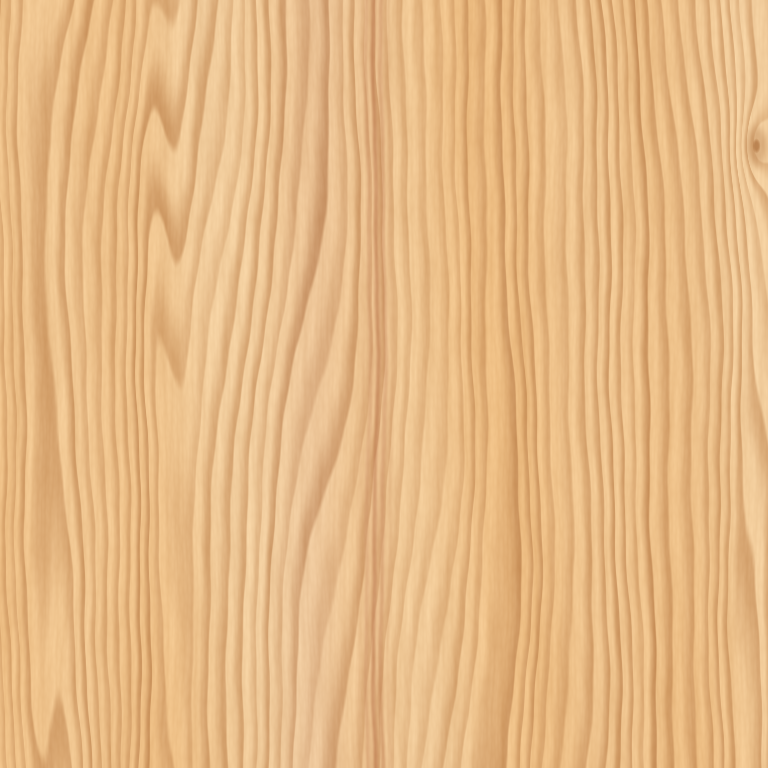
Reproduce this texture procedurally as a WebGL 1 fragment shader.

```glsl
precision highp float;
uniform vec2 u_resolution;

const vec3 PALE = vec3(0.945, 0.800, 0.610);
const vec3 HONEY = vec3(0.928, 0.740, 0.510);
const vec3 LATEWOOD = vec3(0.765, 0.540, 0.330);
const vec3 ROSE = vec3(0.760, 0.510, 0.340);
const vec3 KNOT = vec3(0.640, 0.390, 0.190);

float hash(float n) {
  return fract(sin(n * 12.9898) * 43758.547);
}

vec2 hash2(vec2 c) {
  vec2 k = vec2(dot(c, vec2(127.1, 311.7)), dot(c, vec2(269.5, 183.3)));
  return fract(sin(k) * 43758.547);
}

// Distance to the nearest scattered point
float cellular(vec2 p) {
  vec2 cell = floor(p);
  vec2 local = p - cell;
  float nearest = 2.0;
  for (int j = -1; j <= 1; j++) {
    for (int i = -1; i <= 1; i++) {
      vec2 offset = vec2(float(i), float(j));
      vec2 delta = offset + hash2(cell + offset) - local;
      nearest = min(nearest, dot(delta, delta));
    }
  }
  return sqrt(nearest);
}

// Small sideways wander of the grain along its length
float wander(vec2 p) {
  return 0.0045 * sin(p.y * 8.3 + p.x * 13.0)
       + 0.0016 * sin(p.y * 23.0 - p.x * 31.0 + 1.7)
       + 0.0006 * sin(p.y * 61.0 + p.x * 83.0);
}

// Slows the ring count near a meandering line, opening long arches
float arch(vec2 p, float center, float width, float strength) {
  float meander = 0.012 * sin(4.0 * p.y + 30.0 * center);
  float d = (p.x - center - meander) / width;
  float swell = 0.85 + 0.30 * sin(5.0 * p.y + 20.0 * center);
  return -strength * swell * d * exp(-d * d);
}

float ringPhase(vec2 p, float knotDistance) {
  vec2 q = vec2(p.x + wander(p), p.y);
  float phase = 49.0 * q.x + 1.7 * sin(2.4 * q.y + 5.0 * q.x);
  phase += 0.45 * sin(37.0 * q.x - 1.1 * sin(1.7 * q.y + 4.0 * q.x) + 0.8);
  phase += 0.40 * sin(11.0 * q.x + 3.6 * q.y + 4.0);
  phase += arch(q, 0.06, 0.034, 1.9) + arch(q, 0.215, 0.030, 1.7);
  phase += arch(q, 0.64, 0.036, 2.0) + arch(q, 0.985, 0.030, 1.6);
  return phase + 1.6 * exp(-knotDistance * knotDistance);
}

// Slow darkening followed by a crisp return to pale wood
float ringShade(float phase) {
  float t = fract(phase);
  float dark = smoothstep(0.22, 0.84, t) * (1.0 - smoothstep(0.85, 0.98, t));
  return dark * mix(0.45, 1.0, hash(floor(phase)));
}

float broadTone(vec2 p) {
  return 0.5 + 0.30 * sin(9.0 * p.x + 1.3 * sin(2.0 * p.y) + 0.6)
             + 0.25 * sin(27.0 * p.x + 1.6 * p.y + 2.0);
}

float band(float x, float center, float width) {
  float d = (x - center) / width;
  return exp(-d * d);
}

void main() {
  vec2 p = gl_FragCoord.xy / u_resolution;
  float knotDistance = length((p - vec2(0.985, 0.81)) / vec2(0.024, 0.045));
  float grainX = p.x + 0.6 * wander(p);

  // Growth rings over a drifting base tone
  float tone = clamp(broadTone(p), 0.0, 1.0);
  float shade = ringShade(ringPhase(p, knotDistance));
  vec3 color = mix(PALE, HONEY, tone);
  color = mix(color, LATEWOOD, shade * mix(0.66, 0.92, tone));

  // Rosy striped seam and its pale, greyer neighbour
  float stripes = 0.42 + 0.24 * sin(grainX * 620.0);
  color = mix(color, ROSE, stripes * band(grainX, 0.49, 0.015));
  color += vec3(-0.012, -0.004, 0.026) * band(grainX, 0.41, 0.05);

  // Long fibres and short pores
  vec2 fibre = vec2(grainX, p.y);
  float coarse = cellular(fibre * vec2(65.0, 2.0)) - 0.5;
  float fine = cellular(fibre * vec2(190.0, 11.0) + 7.0) - 0.5;
  float pores = cellular(fibre * vec2(240.0, 70.0) + 19.0) - 0.5;
  float fibres = 0.050 * coarse + 0.040 * fine + 0.022 * pores;
  color -= vec3(0.7, 0.95, 1.05) * fibres;

  // Knot core with a softer halo
  float core = 0.7 * (1.0 - smoothstep(0.08, 0.34, knotDistance));
  float halo = 0.3 * (1.0 - smoothstep(0.30, 0.80, knotDistance));
  color = mix(color, KNOT, max(core, halo));

  gl_FragColor = vec4(clamp(color, 0.0, 1.0), 1.0);
}
```
